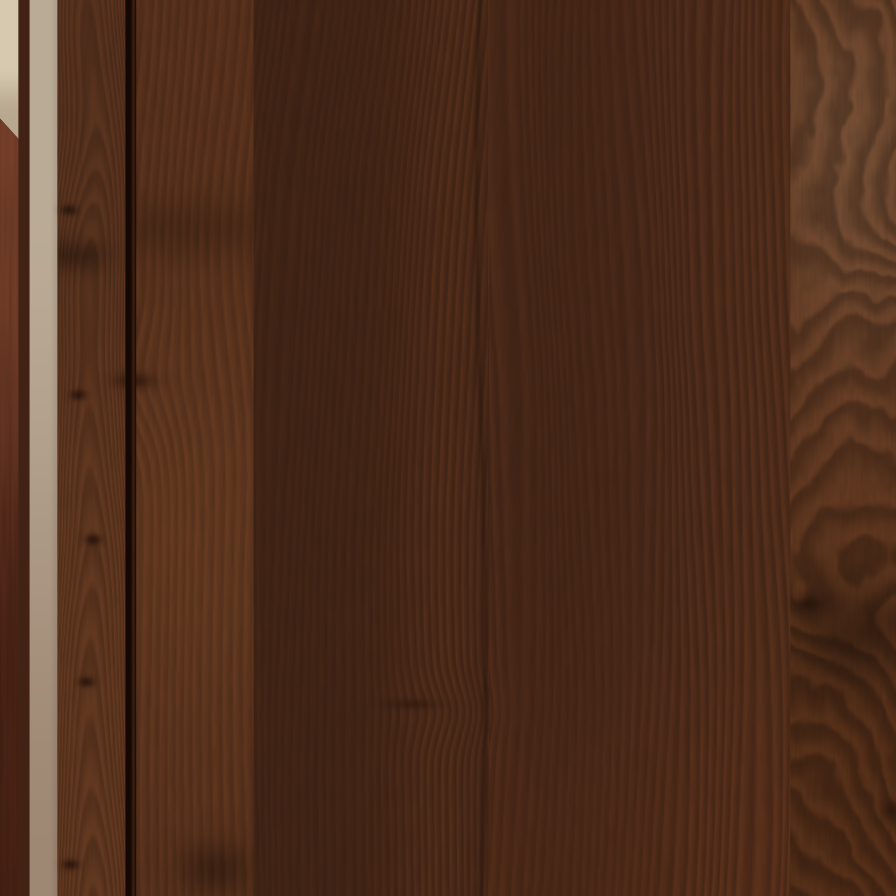
Give the GLSL for this texture, as a WebGL 1 fragment shader.

```glsl
precision highp float;
// Dark stained wooden panels with vertical grain, knots, a groove and a pale metal trim.
uniform vec2 u_resolution;

float hash(vec2 p) {
  return fract(sin(dot(p, vec2(127.1, 311.7))) * 43758.5453);
}

float noise(vec2 p) {
  vec2 i = floor(p), f = fract(p);
  f = f * f * (3.0 - 2.0 * f);
  return mix(mix(hash(i), hash(i + vec2(1.0, 0.0)), f.x),
             mix(hash(i + vec2(0.0, 1.0)), hash(i + 1.0), f.x), f.y);
}

float fbm(vec2 p) {
  float sum = 0.0, amp = 0.5;
  for (int i = 0; i < 4; i++) {
    sum += amp * noise(p);
    p = p * 2.03 + 7.1;
    amp *= 0.5;
  }
  return sum;
}

// Soft step at x = edge, one pixel wide
float edgeAt(float x, float edge) {
  return smoothstep(-0.75, 0.75, (x - edge) * u_resolution.x);
}

// Late-wood line: slow rise, quicker fall, zero mean
float ring(float phase) {
  float t = fract(phase);
  return smoothstep(0.0, 0.7, t) * (1.0 - smoothstep(0.74, 1.0, t)) - 0.4;
}

float spot(vec2 p, vec2 center, vec2 radius) {
  vec2 d = (p - center) / radius;
  return exp(-dot(d, d));
}

// Narrow board with nested arches
vec3 archBoard(vec2 p) {
  float dx = p.x - 0.102 + 0.012 * (noise(p * vec2(8.0, 6.0)) - 0.5);
  float phase = 13.0 * p.y + 4200.0 * dx * dx + 2.2 * noise(p * vec2(14.0, 7.0));
  vec3 c = mix(vec3(0.36, 0.205, 0.115), vec3(0.325, 0.185, 0.11), smoothstep(0.3, 0.9, p.y));
  c *= 1.0 - 0.17 * ring(phase);
  return c * (1.0 - 0.3 * spot(p, vec2(0.08, 0.715), vec2(0.04, 0.018)));
}

// Lighter board with even upright lines
vec3 lightBoard(vec2 p) {
  float bend = 0.012 * sin(p.y * 9.0 + 1.0) * noise(vec2(p.y * 3.0, 2.0));
  bend += 0.025 * spot(p, vec2(0.15, 0.575), vec2(0.06, 0.07));
  float phase = (p.x + bend) * 92.0 + 1.6 * noise(p * vec2(18.0, 3.0));
  vec3 c = mix(vec3(0.335, 0.185, 0.105), vec3(0.375, 0.215, 0.12), spot(p, vec2(0.2, 0.4), vec2(0.2, 0.25)));
  c *= 1.0 - 0.14 * ring(phase);
  c *= 1.0 - 0.17 * spot(p, vec2(0.2, 0.745), vec2(0.12, 0.035));
  return c * (1.0 - 0.3 * spot(p, vec2(0.24, 0.03), vec2(0.04, 0.03)));
}

// Two wide dark boards; line strength and pitch drift across them
vec3 darkBoards(vec2 p) {
  float second = edgeAt(p.x, 0.545);
  float lean = mix(0.045 * p.y * p.y, 0.012 * sin(p.y * 5.0), second);
  float wave = 0.009 * (noise(vec2(p.x * 5.0, p.y * 5.0)) - 0.5);
  float kink = 0.012 * spot(p, vec2(0.5, 0.205), vec2(0.06, 0.035));
  float u = p.x - lean + wave - kink;
  float phase = u * mix(112.0, 94.0, second) + 2.6 * noise(vec2(u * 22.0, p.y * 1.5));
  float band = spot(p, vec2(0.49 + 0.02 * p.y, p.y), vec2(0.06, 1.0));
  float ridge = smoothstep(0.66, 0.8, p.x);
  vec3 c = mix(vec3(0.25, 0.138, 0.083), vec3(0.262, 0.145, 0.088), second);
  c += vec3(0.045, 0.024, 0.01) * band;
  c += vec3(0.045, 0.025, 0.013) * smoothstep(0.6, 0.88, p.x);
  c += vec3(0.025, 0.008, 0.0) * second * (1.0 - smoothstep(0.0, 0.4, p.y));
  c *= 1.0 - (0.10 + 0.11 * band + 0.11 * ridge) * ring(phase);
  float seam = (p.x - 0.537 - 0.005 * sin(p.y * 6.0)) / 0.003;
  return c * (1.0 - 0.2 * exp(-seam * seam));
}

// Right board: broad flowing contours that fan around a knot
vec3 flowBoard(vec2 p) {
  float q = (p.x - 0.88) / 0.12;
  float slope = mix(-2.4, 3.4, smoothstep(0.62, 0.78, p.y));
  slope = mix(2.2, slope, smoothstep(0.27, 0.4, p.y));
  float pitch = 22.0 * p.y - 8.0 * smoothstep(0.62, 1.0, p.y);
  float phase = pitch + slope * q + 0.8 * q * q + 2.6 * fbm(p * vec2(14.0, 9.0));
  phase += 1.8 * spot(p, vec2(0.9, 0.325), vec2(0.05, 0.05));
  vec3 c = mix(vec3(0.30, 0.165, 0.085), vec3(0.345, 0.20, 0.115), smoothstep(0.1, 0.6, p.y));
  c = mix(c, vec3(0.405, 0.27, 0.18), spot(p, vec2(0.955, 0.83), vec2(0.1, 0.22)));
  c *= 1.0 - 0.26 * ring(phase);
  return c * (1.0 - 0.28 * spot(p, vec2(0.95, 0.29), vec2(0.06, 0.06)));
}

void main() {
  vec2 p = gl_FragCoord.xy / u_resolution;

  // Far-left strip: reddish wood under a pale slanted opening
  vec3 color = mix(vec3(0.27, 0.125, 0.075), vec3(0.43, 0.23, 0.15), smoothstep(0.2, 0.75, p.y));
  color *= 0.92 + 0.16 * noise(p * vec2(350.0, 12.0));
  vec3 pale = mix(vec3(0.72, 0.66, 0.56), vec3(0.84, 0.79, 0.69), smoothstep(0.87, 0.93, p.y));
  color = mix(color, pale, edgeAt(p.y + 1.1 * p.x, 0.868));
  color = mix(color, vec3(0.26, 0.135, 0.08), edgeAt(p.x, 0.0205));

  // Metal trim
  vec3 trim = mix(vec3(0.62, 0.53, 0.45), vec3(0.73, 0.67, 0.59), smoothstep(0.0, 0.8, p.y));
  trim *= 1.0 - 0.08 * smoothstep(0.055, 0.064, p.x);
  color = mix(color, trim, edgeAt(p.x, 0.033));

  // Boards from left to right
  color = mix(color, archBoard(p), edgeAt(p.x, 0.064));
  color = mix(color, lightBoard(p), edgeAt(p.x, 0.147));
  color = mix(color, darkBoards(p), edgeAt(p.x, 0.283));
  color = mix(color, flowBoard(p), edgeAt(p.x, 0.882));

  // Knots: a scattered column on the narrow board, then larger ones
  float knots = 0.0;
  for (int i = 0; i < 5; i++) {
    float k = float(i);
    vec2 center = vec2(0.091 + 0.014 * sin(k * 1.5 - 1.1), 0.035 + 0.182 * k);
    center.y += 0.022 * sin(k * 1.6);
    knots += 0.75 * spot(p, center, vec2(0.009, 0.006));
  }
  knots += 0.6 * spot(p, vec2(0.15, 0.575), vec2(0.022, 0.009));
  knots += 0.4 * spot(p, vec2(0.46, 0.214), vec2(0.028, 0.006));
  knots += 0.65 * spot(p, vec2(0.902, 0.326), vec2(0.016, 0.009));
  knots += 0.5 * spot(p, vec2(0.995, 0.095), vec2(0.01, 0.012));
  color = mix(color, vec3(0.13, 0.06, 0.035), min(knots, 0.85));

  // Groove with a faint lit lip, then fine pores
  float groove = edgeAt(p.x, 0.140) * (1.0 - edgeAt(p.x, 0.152));
  vec3 grooveColor = mix(vec3(0.08, 0.03, 0.015), vec3(0.23, 0.115, 0.06), spot(p, vec2(0.149, p.y), vec2(0.002, 1.0)));
  color = mix(color, grooveColor, groove);
  float pores = noise(p * vec2(420.0, 45.0)) - 0.5;
  color *= 1.0 + 0.07 * pores * edgeAt(p.x, 0.064);
  gl_FragColor = vec4(color, 1.0);
}
```
